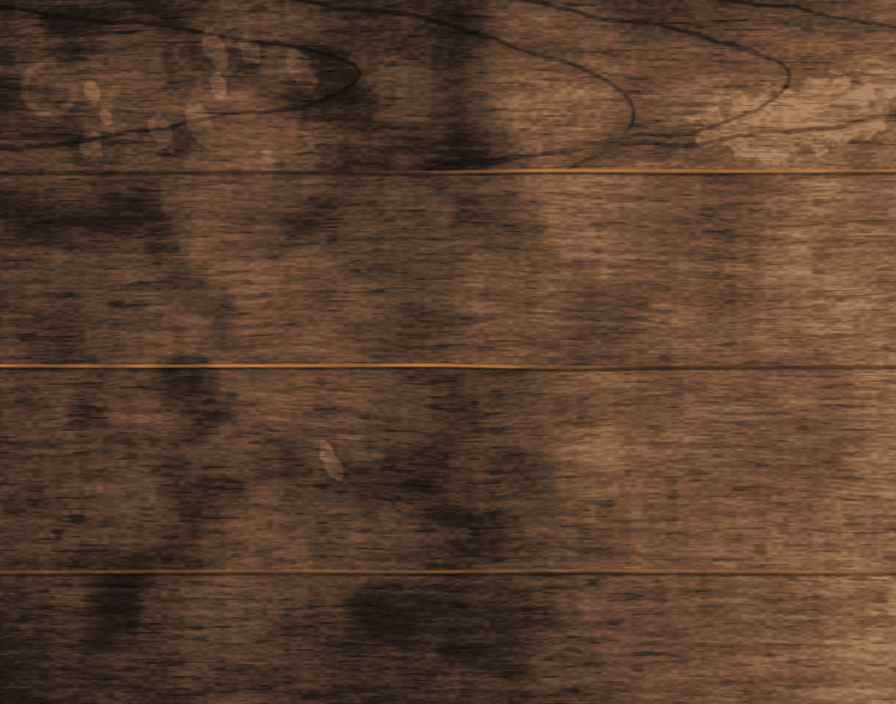
Write a WebGL 2 fragment shader that draws this texture.

```glsl
#version 300 es
precision highp float;
// Dark stained wooden planks with worn spots, curly figure and glowing seams.
uniform vec2 u_resolution;
out vec4 outColor;

const vec3 WOOD[6] = vec3[6](
  vec3(0.17, 0.13, 0.105), vec3(0.26, 0.19, 0.15), vec3(0.35, 0.25, 0.18),
  vec3(0.45, 0.31, 0.22), vec3(0.55, 0.40, 0.28), vec3(0.67, 0.51, 0.38));
const vec3 SEAM_GLOW = vec3(0.72, 0.47, 0.25);
const float SEAMS[3] = float[3](0.189, 0.480, 0.757);

float hash(vec2 p) {
  return fract(sin(dot(p, vec2(127.1, 311.7))) * 43758.5453);
}

float noise(vec2 p) {
  vec2 i = floor(p), f = fract(p);
  f = f * f * (3.0 - 2.0 * f);
  return mix(mix(hash(i), hash(i + vec2(1, 0)), f.x),
             mix(hash(i + vec2(0, 1)), hash(i + vec2(1, 1)), f.x), f.y);
}

float fbm(vec2 p) {
  float sum = 0.0, amp = 0.5;
  for (int i = 0; i < 4; i++) {
    sum += amp * noise(p);
    p = p * 2.03 + 17.3;
    amp *= 0.5;
  }
  return sum;
}

float bump(float x, float center, float width) {
  float d = (x - center) / width;
  return exp(-d * d);
}

// Tone 0..5 walks through the wood colours, below 0 it darkens further.
vec3 woodColor(float tone) {
  vec3 c = WOOD[0];
  for (int i = 1; i < 6; i++) c = mix(c, WOOD[i], clamp(tone - float(i - 1), 0.0, 1.0));
  return c * clamp(1.0 + 0.25 * tone, 0.55, 1.0);
}

// Curved growth line opening to the left of its tip.
float growthLine(vec2 p, vec2 tip, float bend, float px) {
  vec2 d = p - tip;
  float dist = abs(d.x + bend * d.y * d.y) / length(vec2(1.0, 2.0 * bend * d.y));
  float line = 1.0 - smoothstep(0.0008, 0.0028 + px, dist);
  return line + 0.45 * exp(-dist * 90.0);
}

float ring(vec2 p, vec2 center, float radius, float width) {
  float d = abs(length(p - center) - radius);
  return (1.0 - smoothstep(0.2 * width, width, d)) * smoothstep(0.2, 0.6, noise(p * 45.0));
}

float spot(vec2 p, vec2 center, vec2 size, float tilt) {
  vec2 d = p - center;
  d.x += tilt * d.y;
  float edge = length(d / size) + 1.1 * (fbm(p * 60.0) - 0.47);
  return 1.0 - smoothstep(0.75, 1.1, edge);
}

// Broad light, falling off to the left, the top and the lower left.
float lightTone(vec2 p) {
  float tone = mix(1.25, 2.75, smoothstep(0.0, 1.1, p.x));
  tone += 1.2 * smoothstep(0.98, 1.27, p.x);
  tone += 0.9 * bump(p.x, 0.33, 0.17) - 0.75 * bump(p.x, 0.60, 0.12) + 0.5 * bump(p.x, 0.83, 0.12);
  tone -= 0.9 * (1.0 - smoothstep(0.02, 0.25, p.y)) * (1.0 - smoothstep(0.7, 1.15, p.x));
  return tone - 0.9 * smoothstep(0.86, 1.0, p.y);
}

float grainTone(vec2 p, float plank) {
  vec2 q = p + vec2(plank * 3.7, 0.025 * fbm(vec2(p.x * 3.0, p.y * 5.0 + plank * 9.0)));
  float tone = 2.3 * (fbm(q * vec2(12.0, 150.0)) - 0.47);
  tone += 1.3 * (noise(q * vec2(120.0, 310.0)) - 0.5);
  tone -= 1.0 * smoothstep(0.70, 0.92, noise(q * vec2(32.0, 230.0)));
  float curl = p.x * 11.0 + 1.5 * fbm(p * 4.0 + plank);
  return tone + 1.5 * (noise(vec2(curl, p.y * 2.5 + plank * 7.0)) - 0.5);
}

float stainTone(vec2 p) {
  float stain = smoothstep(0.48, 0.70, fbm(p * vec2(7.0, 9.0) + 4.0));
  float mottling = fbm(p * vec2(22.0, 26.0)) - 0.47;
  return 1.4 * mottling - 1.7 * stain * (1.0 - 0.7 * smoothstep(0.4, 1.1, p.x));
}

float wearTone(vec2 p) {
  float wear = 0.7 * ring(p, vec2(0.07, 0.875), 0.036, 0.009);
  wear += 0.5 * ring(p, vec2(0.41, 0.79), 0.033, 0.008);
  wear += spot(p, vec2(0.47, 0.345), vec2(0.012, 0.036), 0.45);
  for (int i = 0; i < 10; i++) {
    float id = float(i);
    vec2 center = vec2(0.03 + 0.43 * hash(vec2(id, 1.0)), 0.78 + 0.16 * hash(vec2(id, 2.0)));
    vec2 size = vec2(0.009, 0.011) + vec2(0.012, 0.026) * hash(vec2(id, 3.0));
    wear += 0.75 * spot(p, center, size, 0.3);
  }
  return 1.5 * min(wear, 1.0) + 1.3 * spot(p, vec2(1.13, 0.83), vec2(0.13, 0.06), -0.8);
}

void main() {
  vec2 p = gl_FragCoord.xy / u_resolution.y;
  float px = 1.0 / u_resolution.y;
  float plank = 0.0;
  for (int i = 0; i < 3; i++) plank += step(SEAMS[i], p.y);

  float tone = lightTone(p) + grainTone(p, plank) + stainTone(p) + wearTone(p);

  // Growth lines cross the top plank only.
  vec2 q = p + 0.03 * (vec2(fbm(p * 9.0), fbm(p * 9.0 + 31.0)) - 0.47);
  float growth = growthLine(q, vec2(0.51, 0.888), 55.0, px) + growthLine(q, vec2(0.90, 0.826), 15.0, px)
    + growthLine(q, vec2(1.126, 0.884), 30.0, px) + growthLine(q, vec2(1.45, 0.90), 44.0, px);
  tone -= 1.5 * min(growth, 1.2) * step(2.5, plank);
  vec3 color = woodColor(tone);

  // Seams: a dark joint with a bright worn edge that comes and goes.
  vec3 reach = vec3(0.55, 1.0 - 0.85 * smoothstep(0.65, 0.95, p.x), 0.1 + 0.9 * smoothstep(0.55, 0.8, p.x));
  for (int i = 0; i < 3; i++) {
    float d = p.y - SEAMS[i] - 0.004 * (noise(vec2(p.x * 5.0, float(i) * 8.0)) - 0.5);
    float glow = reach[i] * (0.55 + 0.45 * noise(vec2(p.x * 25.0, float(i) * 5.0)));
    color *= 1.0 - 0.4 * (1.0 - smoothstep(0.001, 0.004 + px, abs(d + 0.003)));
    color = mix(color, SEAM_GLOW, glow * (1.0 - smoothstep(0.0008, 0.0024 + px, abs(d))));
  }
  outColor = vec4(color, 1.0);
}
```
